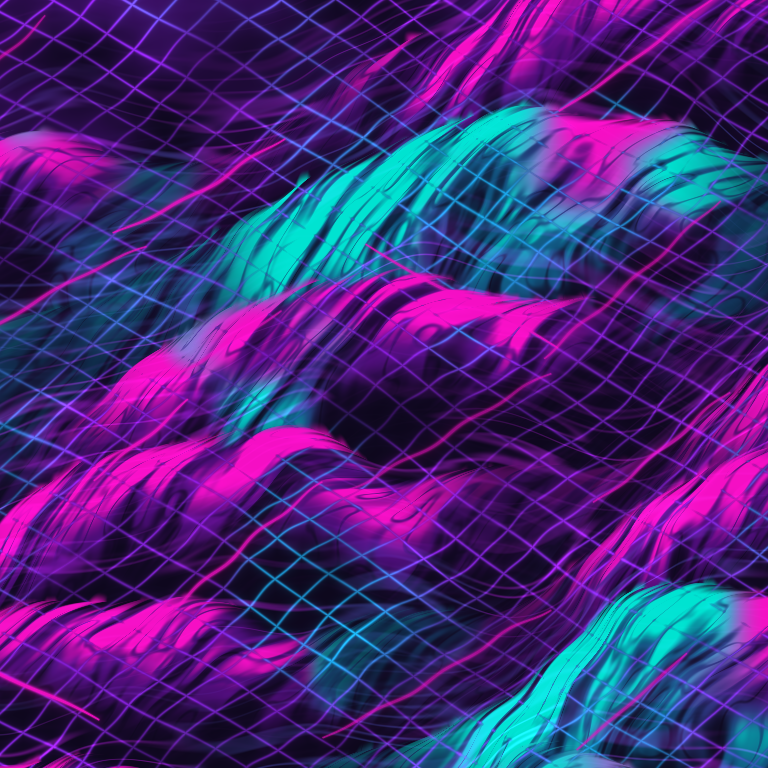
A three.js fragment shader for this background:

```glsl
// Neon waves of combed strands, magenta and cyan, rolling over a dark warped net.
varying vec2 vUv;

const float TAU = 6.28318;
const vec3 NIGHT = vec3(0.05, 0.028, 0.11);
const vec3 PURPLE = vec3(0.29, 0.05, 0.46);
const vec3 VIOLET = vec3(0.37, 0.09, 0.60);
const vec3 MAGENTA = vec3(0.96, 0.06, 0.77);
const vec3 BLUE = vec3(0.06, 0.33, 0.49);
const vec3 CYAN = vec3(0.0, 0.89, 0.82);

float hash(vec2 p) {
  p = fract(p * vec2(0.1031, 0.1137));
  p += dot(p, p.yx + 33.33);
  return fract((p.x + p.y) * p.x * 7.31);
}

float noise(vec2 p) {
  vec2 cell = floor(p), f = fract(p);
  f = f * f * (3.0 - 2.0 * f);
  cell += 200.0;
  return mix(mix(hash(cell), hash(cell + vec2(1, 0)), f.x),
             mix(hash(cell + vec2(0, 1)), hash(cell + vec2(1, 1)), f.x), f.y);
}

// Layered sines that bend space
vec2 bend(vec2 p, float frequency, float amount) {
  vec2 q = p * frequency;
  vec2 wave = sin(q.yx + vec2(0.6, 2.1)) + 0.5 * sin(2.3 * q + 1.7 * q.yx + vec2(3.0, 1.0));
  return p + amount * wave;
}

// Soft line profile with a faint halo
float stroke(float dist, float width) {
  float r = dist / width;
  return exp(-r * r) + 0.2 * exp(-r * 0.35);
}

float net(vec2 p, float count) {
  vec2 grid = vec2(p.x * 0.62 + p.y, p.y - p.x * 0.85) * count;
  vec2 dist = abs(fract(grid) - 0.5) / (count * vec2(1.18, 1.31));
  return max(stroke(dist.x, 0.0018), stroke(dist.y, 0.0018));
}

float segment(vec2 p, vec2 a, vec2 span, float width) {
  float t = clamp(dot(p - a, span) / dot(span, span), 0.0, 1.0);
  return stroke(length(p - a - span * t), width * (0.4 + 2.2 * t * (1.0 - t)));
}

vec3 glow(float level, float tint) {
  vec3 low = mix(PURPLE, BLUE, tint);
  vec3 high = mix(MAGENTA, CYAN, tint);
  return mix(mix(NIGHT, low, smoothstep(0.0, 0.36, level)), high, smoothstep(0.32, 0.9, level));
}

// Lays one wave over the colour below it; alpha carries the body level
vec4 addWave(vec4 under, vec2 p, float id, float mesh) {
  float peak = 0.6 - 0.18 * (id - 1.0);
  float swell = cos(TAU * (p.x - peak));
  float lumps = sin(p.x * 19.0 + id * 2.3 + sin(p.x * 7.0 + id));
  float crest = 0.925 - 0.17 * id + 0.2 * (p.x - 0.5) + 0.065 * swell + 0.011 * lumps
              + 0.04 * (noise(vec2(p.x * 6.0, id * 9.0)) - 0.5);
  float depth = crest - p.y;
  float presence = mix(0.42, 1.0, smoothstep(-0.9, 0.1, cos(TAU * (p.x - peak - 0.02))));

  // Cyan on the big domes, magenta elsewhere
  float tone = cos((id - 1.0) * TAU * 0.25) + 0.6 * cos(TAU * (p.x - 0.16 - 0.09 * id)) - 0.2;
  tone += 0.6 * (noise(p * 9.0 + id * 5.0) - 0.5);
  float tint = smoothstep(0.2, 0.5, tone);

  // Strands leave the crest level, then curl down to the left
  float root = p.x + 0.5 * sqrt(max(depth, 0.0) + 0.0006);
  root += 0.014 * sin(depth * 38.0 + p.x * 17.0 + id);
  float locks = noise(vec2(root * 38.0, depth * 10.0 + id * 13.0));
  float hairs = noise(vec2(root * 105.0, depth * 22.0 + id * 17.0));
  float strand = 0.62 * locks + 0.38 * hairs;
  float cleft = smoothstep(0.0, 0.11, abs(noise(vec2(root * 52.0 + 7.0, depth * 24.0 + id)) - 0.5));

  float thickness = 0.06 + 0.095 * tint + 0.06 * noise(vec2(p.x * 5.0, id * 3.0));
  float r = max(depth, 0.0) / thickness;
  float edge = smoothstep(-0.006, 0.014, depth + 0.03 * (strand - 0.6));
  float level = presence * exp(-r * r) * (0.2 + 1.2 * smoothstep(0.2, 0.75, strand));
  level *= (0.6 + 0.4 * cleft) * (1.0 - 0.25 * min(mesh, 1.0));

  float cover = edge * presence * mix(1.0, 0.75, smoothstep(1.0, 2.5, r));
  vec3 color = mix(under.rgb, glow(level, tint), cover);

  // Loose threads that follow the crest
  float flow = noise(vec2(p.x * 6.0 + id * 7.0, depth * 75.0 + 3.0 * sin(p.x * 9.0 + id)));
  float thread = smoothstep(0.15, 0.0, abs(flow - 0.5)) * exp(-abs(depth + 0.01) * 17.0);
  vec3 threadColor = mix(mix(VIOLET, MAGENTA, 0.35), BLUE, tint * 0.7);
  color += thread * 0.5 * threadColor * (1.0 - min(level, 1.0) * edge * 0.85);
  return vec4(color, mix(under.a, level, cover));
}

void main() {
  vec2 p = vUv;
  float mesh = net(bend(bend(p, 8.0, 0.011), 31.0, 0.0022), 18.5);
  float haze = noise(p * 6.0 + 4.0) * noise(p * vec2(9.0, 15.0) + 20.0);
  vec4 scene = vec4(NIGHT + PURPLE * haze * 0.8, 0.0);
  for (int i = 0; i < 7; i++) scene = addWave(scene, bend(p, 19.0, 0.004), float(i), mesh);

  // Net over the dark hollows, with a few blue patches
  float patchTint = smoothstep(0.54, 0.78, noise(p * 5.0 + 31.0));
  float shine = 0.3 + 0.75 * noise(p * 11.0 + 11.0);
  vec3 netColor = mix(VIOLET, vec3(0.05, 0.50, 0.64), patchTint);
  vec3 color = scene.rgb + netColor * mesh * shine * (1.0 - smoothstep(0.1, 0.75, scene.a));

  // Long bright filaments, most of them rising to the right
  vec2 wavy = bend(p, 23.0, 0.004);
  for (int i = 0; i < 18; i++) {
    float id = float(i);
    vec2 start = fract(vec2(0.755, 0.57) * id + vec2(0.28, 0.41)) * 1.15 - vec2(0.2, 0.1);
    float angle = mod(id, 6.0) < 4.5 ? 0.45 + 0.3 * hash(vec2(id, 3.0)) : -0.48;
    float reach = 0.14 + 0.22 * hash(vec2(id, 8.0));
    float line = segment(wavy, start, reach * vec2(cos(angle), sin(angle)), 0.003);
    color = mix(color, MAGENTA, min(line, 1.0) * (0.55 + 0.4 * hash(vec2(id, 21.0))));
  }
  gl_FragColor = vec4(clamp(color, 0.0, 1.0), 1.0);
}
```
